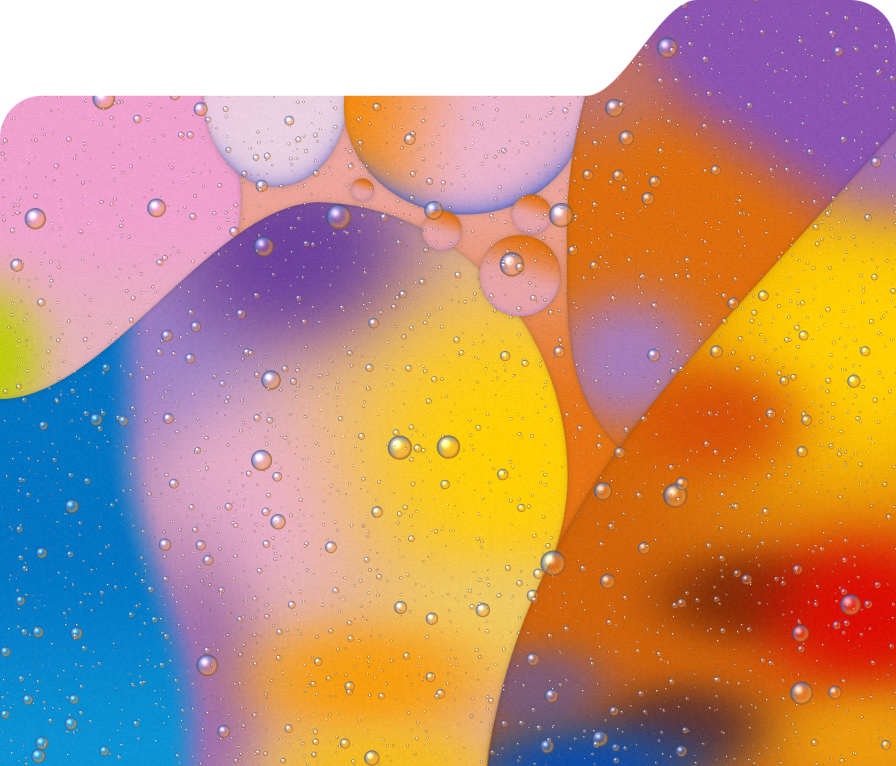
This background is drawn by a Shadertoy shader. Its source:

```glsl
#define DROP_LAYERS 4
#define DROP_CELLS 13.0
#define DROP_SHRINK 1.95
#define DROP_DENSITY 0.27
#define DROP_SIZE 0.23
#define GRAIN 0.025
#define PEACH vec3(.93, .65, .62)
#define ORANGE vec3(.9, .45, .07)
#define PINK vec3(.94, .63, .81)
#define YELLOW vec3(1, .81, .01)
#define VIOLET vec3(.55, .33, .7)

float hash(vec2 p) {
    return fract(sin(dot(p, vec2(127.1, 311.7))) * 43758.5453);
}

// Antialiased coverage where d is negative
float cover(float d) {
    return clamp(.5 - d / max(fwidth(d), 1e-5), 0., 1.);
}

// Soft patch of pigment: centre in xy, radii in zw
void spot(inout vec3 col, vec2 p, vec4 place, vec3 tint) {
    vec2 q = (p - place.xy) / place.zw;
    col = mix(col, tint, exp(-pow(dot(q, q), 1.5)));
}

// Film with a thin shaded contour
void layer(inout vec3 col, vec3 film, float d) {
    col = mix(col, film, cover(d)) * (1. - .12 * exp(-abs(d) * 350.));
}

// Large bubble: two tints along an axis and a coloured lower rim
void bubble(inout vec3 col, vec2 p, vec4 place, vec2 axis, vec3 near, vec3 far, vec3 rim) {
    vec2 q = (p - place.xy) / place.zw;
    float d = length(q);
    vec3 body = mix(near, far, smoothstep(-.2, .95, dot(q, axis)));
    float lower = 1. - smoothstep(-.7, .3, q.y + .3 * abs(q.x - .3));
    body = mix(body, rim, pow(min(d, 1.), 9.) * lower * .85);
    layer(col, body, (d - 1.) * min(place.z, place.w));
}

void bead(inout vec3 col, vec2 p, vec2 c, float r) {
    bubble(col, p, vec4(c, r, r), vec2(.3, .9), vec3(.91, .64, .65), ORANGE, vec3(.85, .6, .78));
}

vec3 centreFilm(vec2 p) {
    vec3 c = vec3(.89, .7, .62);
    spot(c, p, vec4(.22, .53, .14, .17), vec3(.64, .53, .78));
    spot(c, p, vec4(.38, .67, .17, .13), vec3(.43, .26, .62));
    spot(c, p, vec4(.32, .34, .15, .14), vec3(.92, .69, .79));
    spot(c, p, vec4(.25, .08, .1, .2), vec3(.63, .42, .65));
    spot(c, p, vec4(.67, .41, .21, .21), YELLOW);
    spot(c, p, vec4(.65, .19, .15, .08), vec3(.94, .79, .38));
    spot(c, p, vec4(.48, .11, .16, .08), vec3(.97, .62, .06));
    spot(c, p, vec4(.5, 0, .15, .06), vec3(.96, .73, .12));
    // Blue pool with a violet fringe
    float shore = p.x - .252 + .08 * smoothstep(.05, .42, p.y);
    vec3 blue = mix(vec3(.04, .58, .84), vec3(.01, .46, .77), smoothstep(0., .3, p.y));
    c = mix(c, vec3(.58, .45, .76), .55 * exp(-abs(shore) * 22.));
    return mix(blue, c, smoothstep(-.035, .025, shore));
}

vec3 lobeFilm(vec2 p) {
    vec3 c = mix(vec3(.87, .43, .05), VIOLET, smoothstep(-.09, .06, p.y + .65 * p.x - 1.45));
    spot(c, p, vec4(.78, .89, .09, .08), vec3(.76, .45, .4));
    spot(c, p, vec4(.82, .53, .1, .09), vec3(.66, .49, .72));
    return c;
}

vec3 rightFilm(vec2 p) {
    vec3 c = vec3(.82, .39, .04);
    spot(c, p, vec4(1.12, .56, .25, .24), YELLOW);
    spot(c, p, vec4(1.17, .81, .14, .1), vec3(.64, .43, .7));
    spot(c, p, vec4(.93, .45, .12, .08), vec3(.84, .32, .03));
    spot(c, p, vec4(.98, .22, .12, .06), vec3(.5, .18, .03));
    spot(c, p, vec4(1.13, .2, .13, .1), vec3(.86, .05, .01));
    spot(c, p, vec4(1.14, .03, .16, .07), vec3(.92, .6, .05));
    spot(c, p, vec4(.7, .1, .1, .06), vec3(.5, .36, .46));
    spot(c, p, vec4(.89, .05, .11, .06), vec3(.4, .21, .17));
    spot(c, p, vec4(.76, -.01, .17, .07), vec3(.05, .3, .66));
    return c;
}

// Contour of the central film
float centreEdge(vec2 p) {
    if (p.x < .41) return p.y - .479 - .257 * smoothstep(0., .418, p.x);
    if (p.y > .377) return (length((p - vec2(.41, .377)) / vec2(.331, .359)) - 1.) * .34;
    return p.x - .741 + .106 * smoothstep(0., .395, .377 - p.y);
}

// Scattered glass droplets, from beads down to specks
void droplets(inout vec3 col, vec2 p) {
    float cells = DROP_CELLS;
    for (int i = 0; i < DROP_LAYERS; i++) {
        vec2 g = p * cells, id = floor(g) + float(i) * 37.;
        float size = hash(id + 5.3), r = DROP_SIZE * mix(.35, 1., size * size);
        vec2 q = (fract(g) - mix(vec2(r), vec2(1. - r), vec2(hash(id + 1.7), hash(id + 9.1)))) / r;
        float d = length(q), glint = length(q - vec2(-.25, .3));
        float mask = clamp((1. - d) * r * iResolution.y / cells + .5, 0., 1.);
        vec3 sheen = mix(vec3(.95, .62, .3), vec3(.42, .55, .85), smoothstep(-.7, .7, q.y - q.x));
        vec3 glass = mix(col, sheen, .25 + .45 * smoothstep(.3, .9, d));
        glass = glass * (1. - .35 * smoothstep(.7, 1., d)) + .6 * exp(-9. * glint * glint);
        col = mix(col, glass, mask * step(hash(id), DROP_DENSITY) * .9);
        cells *= DROP_SHRINK;
    }
}

// Sheet outline: rounded corners and a raised tab
float outline(vec2 p, float width) {
    vec2 left = vec2(.055 - p.x, p.y - .82), right = p - vec2(width - .06, .94);
    if (min(left.x, left.y) > 0.) return length(left) - .055;
    if (min(right.x, right.y) > 0.) return length(right) - .06;
    return p.y - .875 - .125 * smoothstep(.765, .91, p.x);
}

void mainImage(out vec4 fragColor, in vec2 fragCoord) {
    vec2 p = fragCoord / iResolution.y;
    vec3 col = mix(ORANGE, PEACH, smoothstep(.42, .78, p.y));
    // Pink film with a lime corner
    vec3 pink = mix(vec3(.9, .7, .74), PINK, smoothstep(.52, .75, p.y));
    spot(pink, p, vec4(-.02, .53, .08, .1), vec3(.75, .8, .04));
    layer(col, pink, p.x - .315 + 2.67 * pow(abs(p.y - .74), 2.));
    // Upper bubbles
    bubble(col, p, vec4(.36, .875, .094, .119), vec2(-.6, .6), vec3(.92, .82, .88), vec3(.93, .78, .88), vec3(.62, .57, .84));
    bubble(col, p, vec4(.607, .863, .158, .143), vec2(-.95, .15), vec3(.93, .71, .8), vec3(.96, .55, .08), vec3(.36, .44, .82));
    // Lobe, central and right films
    float up = max(p.y - .696, 0.), down = max(.696 - p.y, 0.);
    layer(col, lobeFilm(p), .74 + .75 * up * up + 11. * pow(down, 4.) - p.x);
    layer(col, centreFilm(p), centreEdge(p));
    float h = p.y - .544, low = min(h, 0.);
    layer(col, rightFilm(p), (.912 + .9 * h + .724 * low * low - p.x) * .74);
    bead(col, p, vec2(.473, .752), .015);
    bead(col, p, vec2(.577, .699), .026);
    bead(col, p, vec2(.694, .72), .026);
    bead(col, p, vec2(.679, .64), .053);
    droplets(col, p);
    col += GRAIN * (hash(floor(p * 440.)) - .5);
    col = mix(vec3(1), col, cover(outline(p, iResolution.x / iResolution.y)));
    fragColor = vec4(clamp(col, 0., 1.), 1);
}
```
